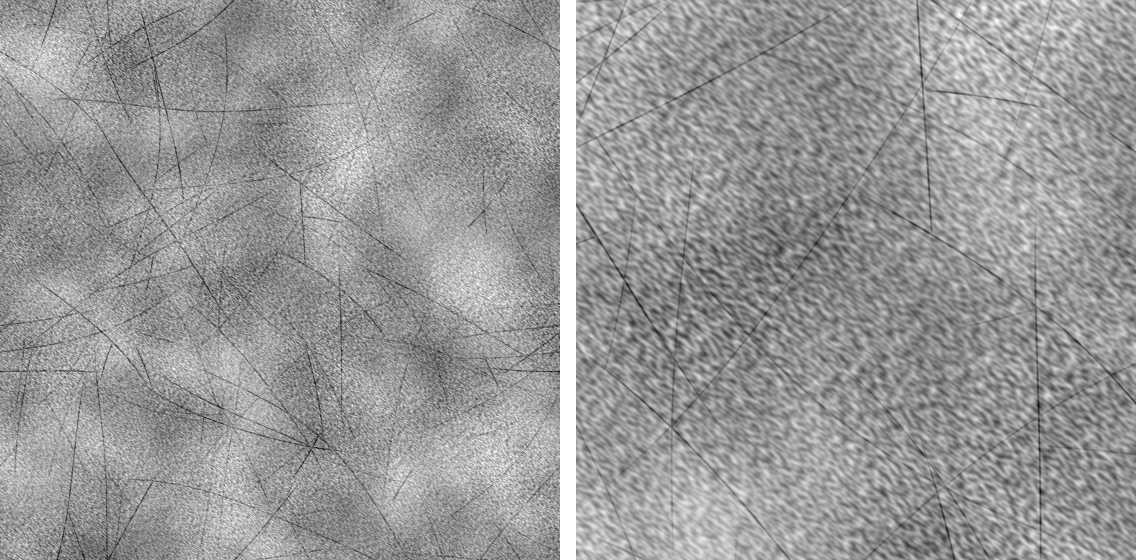
Left, the full canvas; right, a detail of the centre.
Give the GLSL for this texture, as a WebGL 1 fragment shader.

```glsl
precision highp float;
// Worn grey metal: soft cloudy blotches under a fine slanted grain,
// crossed by thin dark scratches. Clouds and grain are gradient noise;
// each scratch is the distance to a bent line with tapered ends.

uniform vec2 u_resolution;

const float BASE_TONE = 0.598;
const float CLOUD_FREQUENCY = 4.4;
const float CLOUD_CONTRAST = 0.285;
const vec2 FINE_GRAIN = vec2(195.0, 430.0);   // cells along and across
const vec2 COARSE_GRAIN = vec2(120.0, 240.0);
const float FINE_ANGLE = -0.62;
const float COARSE_ANGLE = -0.82;
const float FINE_CONTRAST = 0.30;
const float COARSE_CONTRAST = 0.20;
const int SCRATCH_COUNT = 110;
const float SCRATCH_HALF_WIDTH = 0.0005;
const float SCRATCH_DARKNESS = 0.40;
const float SCRATCH_BEND = 1.8;
const float SCRATCH_WOBBLE = 0.005;
const float TAU = 6.2831853;

vec2 hash2(vec2 p) {
  vec3 q = fract(p.xyx * vec3(0.1031, 0.1030, 0.0973));
  q += dot(q, q.yzx + 33.33);
  return fract((q.xx + q.yz) * q.zy);
}

float cornerSlope(vec2 cell, vec2 offset) {
  float angle = TAU * hash2(cell).x;
  return dot(vec2(cos(angle), sin(angle)), offset);
}

float gradientNoise(vec2 p) {
  vec2 cell = floor(p);
  vec2 f = p - cell;
  vec2 s = f * f * f * (f * (f * 6.0 - 15.0) + 10.0);
  vec2 e = vec2(1.0, 0.0);
  float low = mix(cornerSlope(cell, f), cornerSlope(cell + e, f - e), s.x);
  float high = mix(cornerSlope(cell + e.yx, f - e.yx),
                   cornerSlope(cell + e.xx, f - e.xx), s.x);
  return mix(low, high, s.y);
}

// Coordinates of p in a frame whose x axis points along the angle.
vec2 alongAcross(vec2 p, float angle) {
  float c = cos(angle);
  float s = sin(angle);
  return vec2(c * p.x + s * p.y, c * p.y - s * p.x);
}

float clouds(vec2 p) {
  float sum = 0.0;
  float weight = 1.0;
  for (int octave = 0; octave < 5; octave++) {
    sum += weight * gradientNoise(p);
    p = alongAcross(p, 0.6) * 2.0 + 17.3;
    weight *= 0.52;
  }
  return sum;
}

float grain(vec2 p) {
  vec2 fine = alongAcross(p, FINE_ANGLE) * FINE_GRAIN + 700.0;
  vec2 coarse = alongAcross(p, COARSE_ANGLE) * COARSE_GRAIN + 400.0;
  return FINE_CONTRAST * gradientNoise(fine)
       + COARSE_CONTRAST * gradientNoise(coarse);
}

// Darkness of one scratch; its centre wraps around the canvas edges.
float scratch(vec2 p, float id, float pixel) {
  vec2 centre = hash2(vec2(id, 3.0));
  vec2 pose = hash2(vec2(id, 11.0));
  vec2 form = hash2(vec2(id, 23.0));
  vec2 local = alongAcross(fract(p - centre + 0.5) - 0.5, pose.x * TAU);
  float halfLength = mix(0.04, 0.32, pose.y * pose.y);
  float bend = SCRATCH_BEND * (form.x - 0.5);
  float phase = 14.0 * local.x + TAU * form.y;
  float curve = bend * local.x * local.x + SCRATCH_WOBBLE * sin(phase);
  float slope = 2.0 * bend * local.x + 14.0 * SCRATCH_WOBBLE * cos(phase);
  float dist = abs(local.y - curve) / sqrt(1.0 + slope * slope);
  float line = 1.0 - smoothstep(0.0, SCRATCH_HALF_WIDTH + pixel, dist);
  float taper = 1.0 - smoothstep(0.6, 1.0, abs(local.x) / halfLength);
  return line * taper * mix(0.35, 1.0, form.y * form.y);
}

void main() {
  float pixel = 1.0 / min(u_resolution.x, u_resolution.y);
  vec2 p = gl_FragCoord.xy * pixel;

  // Blotches, with a grain that is rougher in some patches.
  float roughness = 1.0 + 0.5 * gradientNoise(p * 6.0 + 41.0);
  float tone = BASE_TONE + CLOUD_CONTRAST * clouds(p * CLOUD_FREQUENCY + 5.7);
  tone += roughness * grain(p);

  // Scratches, worn unevenly along their length.
  float ink = 0.0;
  for (int i = 0; i < SCRATCH_COUNT; i++) {
    ink = max(ink, scratch(p, float(i) + 1.0, pixel));
  }
  float wear = clamp(0.85 + 0.8 * gradientNoise(p * 38.0 + 90.0), 0.3, 1.0);
  tone -= SCRATCH_DARKNESS * ink * wear;

  gl_FragColor = vec4(vec3(clamp(tone, 0.0, 1.0)), 1.0);
}
```
